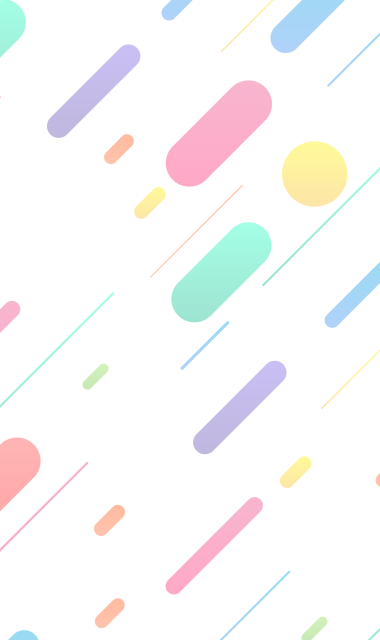
Give the GLSL for this background, as a WebGL 2 fragment shader.

```glsl
#version 300 es
precision highp float;

uniform vec2 u_resolution;
out vec4 fragColor;

// Lengths are fractions of the canvas width
#define LANE_PITCH 0.28
#define PILL_LANE_HALF 0.1
#define LINE_LANE_HALF 0.04
#define PILL_SPACING 0.42
#define LINE_SPACING 0.62
#define CELL_MARGIN 0.005
#define LANE_SHIFT 0.618
#define BACKGROUND vec3(1.0)

const float SQRT_HALF = 0.70711;

const int PINK = 0, RED = 1, ORANGE = 2, YELLOW = 3;
const int GREEN = 4, MINT = 5, BLUE = 6, PURPLE = 7;

// Gradient ends of each colour, in the order above
const vec3 TOP[8] = vec3[8](
    vec3(0.97, 0.71, 0.81), vec3(1.00, 0.71, 0.71),
    vec3(1.00, 0.73, 0.62), vec3(1.00, 0.98, 0.60),
    vec3(0.83, 0.95, 0.73), vec3(0.64, 1.00, 0.90),
    vec3(0.60, 0.86, 0.95), vec3(0.79, 0.75, 0.96));
const vec3 BOTTOM[8] = vec3[8](
    vec3(1.00, 0.66, 0.78), vec3(1.00, 0.64, 0.64),
    vec3(1.00, 0.77, 0.68), vec3(0.99, 0.90, 0.66),
    vec3(0.77, 0.91, 0.71), vec3(0.62, 0.89, 0.82),
    vec3(0.69, 0.82, 0.98), vec3(0.75, 0.72, 0.87));

struct Style { float halfLength; float radius; int colour; };

// Rounded bars and discs
const Style PILLS[12] = Style[12](
    Style(0.100, 0.040, BLUE),   Style(0.031, 0.019, ORANGE),
    Style(0.130, 0.031, PURPLE), Style(0.110, 0.020, BLUE),
    Style(0.110, 0.062, RED),    Style(0.030, 0.013, GREEN),
    Style(0.100, 0.061, MINT),   Style(0.000, 0.086, YELLOW),
    Style(0.040, 0.022, ORANGE), Style(0.150, 0.022, PINK),
    Style(0.032, 0.019, YELLOW), Style(0.110, 0.062, PINK));

// Hairlines, with an occasional short bar
const Style LINES[7] = Style[7](
    Style(0.295, 0.0030, PINK),   Style(0.085, 0.0040, BLUE),
    Style(0.290, 0.0028, MINT),   Style(0.170, 0.0015, ORANGE),
    Style(0.150, 0.0028, BLUE),   Style(0.030, 0.0180, ORANGE),
    Style(0.130, 0.0020, YELLOW));

vec2 hash2(vec2 cell) {
    vec2 s = vec2(dot(cell, vec2(127.1, 311.7)), dot(cell, vec2(269.5, 183.3)));
    return fract(sin(s) * 4375.85);
}

float capsule(vec2 p, float halfLength, float radius) {
    p.x -= clamp(p.x, -halfLength, halfLength);
    return length(p) - radius;
}

void main() {
    vec2 p = gl_FragCoord.xy / u_resolution.x;
    float pixel = 1.0 / u_resolution.x;

    // x runs along the rising diagonal, y across it
    vec2 diagonal = vec2(p.x + p.y, p.y - p.x) * SQRT_HALF;

    // Wide pill lanes alternate with narrow line lanes
    float across = diagonal.y / LANE_PITCH;
    float lane = floor(across + 0.5);
    bool isPill = abs(across - lane) * LANE_PITCH < PILL_LANE_HALF;
    float laneCentre = isPill ? lane : floor(across) + 0.5;
    lane = floor(laneCentre);

    // Split the lane into cells, shifted from lane to lane
    float spacing = isPill ? PILL_SPACING : LINE_SPACING;
    float shift = fract(laneCentre * LANE_SHIFT);
    float cell = floor(diagonal.x / spacing - shift + 0.5);
    vec2 centre = vec2((cell + shift) * spacing, laneCentre * LANE_PITCH);

    // Cycle through the styles so that each colour keeps its share
    Style style;
    if (isPill) style = PILLS[int(mod(4.0 * lane + cell + 0.5, 12.0))];
    else style = LINES[int(mod(2.0 * lane + cell + 0.5, 7.0))];

    // Jitter within the free room of the cell, so shapes never collide
    float laneHalf = isPill ? PILL_LANE_HALF : LINE_LANE_HALF;
    vec2 extent = vec2(style.halfLength + style.radius, style.radius);
    vec2 room = max(vec2(0.5 * spacing, laneHalf) - extent - CELL_MARGIN, 0.0);
    vec2 jitter = 2.0 * hash2(vec2(cell, laneCentre)) - 1.0;
    vec2 local = diagonal - centre - room * jitter;

    // Vertical gradient and antialiased edge
    float rise = (local.x + local.y) * SQRT_HALF;
    float halfHeight = style.halfLength * SQRT_HALF + style.radius;
    float blend = clamp(0.5 + 0.5 * rise / halfHeight, 0.0, 1.0);
    vec3 fill = mix(BOTTOM[style.colour], TOP[style.colour], blend);
    float dist = capsule(local, style.halfLength, style.radius);
    float coverage = clamp(0.5 - dist / pixel, 0.0, 1.0);
    fragColor = vec4(mix(BACKGROUND, fill, coverage), 1.0);
}
```
